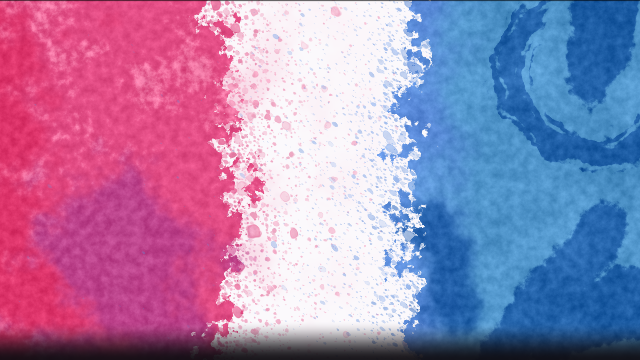
This background is drawn by a WebGL 2 fragment shader. Its source:

```glsl
#version 300 es
precision highp float;
uniform vec2 u_resolution;
out vec4 fragColor;

const float PI = 3.14159265;
const vec3 PAPER = vec3(0.985, 0.975, 0.987);
const vec3 ROSE = vec3(0.89, 0.30, 0.52);
const vec3 CRIMSON = vec3(0.86, 0.17, 0.38);
const vec3 PLUM = vec3(0.71, 0.24, 0.54);
const vec3 BLUSH = vec3(0.95, 0.49, 0.66);
const vec3 SKY = vec3(0.31, 0.58, 0.79);
const vec3 CORNFLOWER = vec3(0.37, 0.56, 0.87);
const vec3 COBALT = vec3(0.11, 0.36, 0.65);
const vec3 SHADE = vec3(0.06, 0.05, 0.07);

vec2 hash2(vec2 p) {
  vec3 q = fract(p.xyx * vec3(0.1031, 0.1030, 0.0973));
  q += dot(q, q.yzx + 33.33);
  return fract((q.xx + q.yz) * q.zy);
}

float cornerSlope(vec2 cell, vec2 offset) {
  float angle = 2.0 * PI * hash2(cell).x;
  return dot(vec2(cos(angle), sin(angle)), offset);
}

float gradientNoise(vec2 p) {
  vec2 i = floor(p), f = p - i;
  vec2 w = f * f * f * (f * (f * 6.0 - 15.0) + 10.0);
  vec2 e = vec2(1.0, 0.0);
  float low = mix(cornerSlope(i, f), cornerSlope(i + e, f - e), w.x);
  float high = mix(cornerSlope(i + e.yx, f - e.yx), cornerSlope(i + 1.0, f - 1.0), w.x);
  return 1.4 * mix(low, high, w.y);
}

float fbm(vec2 p) {
  float sum = 0.0, amplitude = 0.5;
  for (int i = 0; i < 5; i++) {
    sum += amplitude * gradientNoise(p);
    p = mat2(1.6, 1.2, -1.2, 1.6) * p + 7.3;
    amplitude *= 0.55;
  }
  return sum;
}

// Distance outside a wash: side -1 is the left one, +1 the right one
float beyond(vec2 p, float side) {
  float bow = 0.06 * sin(PI * p.y);
  return side < 0.0 ? p.x - 0.595 - bow : 1.175 - bow - p.x;
}

float washMask(vec2 p, float side, float px) {
  float ragged = 0.13 * fbm(p * 9.0 + side * 5.0) + 0.09 * fbm(p * 34.0);
  return smoothstep(0.006 + px, -0.006 - px, beyond(p, side) + ragged);
}

// One layer of wobbly drops, thinning out away from the wash
float splatter(vec2 p, float scale, float side, float stretch, float px) {
  float paint = 0.0;
  float wobble = 0.16 * gradientNoise(p * scale * 2.3) / scale;
  vec2 cell = floor(p * scale);
  for (int j = -1; j <= 1; j++)
    for (int i = -1; i <= 1; i++) {
      vec2 id = cell + vec2(i, j);
      vec2 jitter = hash2(id + scale + side * 17.0);
      vec2 pick = hash2(id + 71.0 + side * 29.0);
      vec2 center = (id + 0.15 + 0.7 * jitter) / scale;
      float chance = exp(-7.5 * max(beyond(center, side), 0.0));
      if (pick.x > chance) continue;
      float radius = mix(0.1, 0.45, pick.y * pick.y) * (0.5 + 0.5 * chance) / scale;
      vec2 o = mat2(0.8, 0.6, -0.6, 0.8) * (p - center);
      float d = length(o * vec2(1.0, stretch)) + wobble - radius;
      float rim = smoothstep(-0.35 * radius, 0.0, d);
      float tone = mix(0.2, 0.75, jitter.x) * (0.5 + 0.5 * chance) + 0.15 * rim;
      paint = max(paint, tone * smoothstep(px, -px, d));
    }
  return paint;
}

float drops(vec2 p, float side, float stretch, float px) {
  float paint = 0.0, scale = 18.0;
  for (int i = 0; i < 4; i++) {
    paint = max(paint, splatter(p, scale, side, stretch, px));
    scale *= 1.7;
  }
  return paint;
}

float stroke(vec2 p, vec2 a, vec2 b, float width) {
  vec2 o = p - a, axis = b - a;
  float t = clamp(dot(o, axis) / dot(axis, axis), 0.0, 1.0);
  return length(o - axis * t) - width;
}

// Open arc with dry bristle marks, its gap facing the upper right
float brushArc(vec2 p, vec2 center, float radius, float width) {
  vec2 o = (p - center) * vec2(0.9, 1.0);
  float angle = atan(o.y - o.x, -o.x - o.y);
  float r = length(o) + 0.04 * fbm(p * 7.0);
  float bristle = gradientNoise(vec2(angle * 2.5, r * 70.0));
  float ends = 0.15 * max(abs(angle) - 1.5, 0.0);
  return abs(r - radius) - width + 0.035 * bristle + ends;
}

vec3 pinkWash(vec2 p, float cloud, float grain) {
  float plum = exp(-7.0 * dot(p - vec2(0.37, 0.24), p - vec2(0.37, 0.24)));
  vec3 color = mix(ROSE, BLUSH, smoothstep(0.0, 0.5, cloud + 0.5 * grain));
  color = mix(color, PLUM, 0.85 * smoothstep(0.4, 0.85, plum + 0.8 * cloud));
  return mix(color, CRIMSON, 0.75 * smoothstep(0.2, 0.0, p.x + 0.4 * cloud));
}

vec3 blueWash(vec2 p, float cloud, float grain, float px) {
  vec3 color = mix(CORNFLOWER, SKY, smoothstep(1.12, 1.35, p.x + 0.2 * cloud));
  float pool = stroke(p, vec2(1.18, 0.42), vec2(1.30, 0.10), 0.05) + 0.2 * cloud;
  color = mix(color, COBALT, 0.8 * smoothstep(0.06, -0.05, pool));
  float mark = brushArc(p, vec2(1.665, 0.80), 0.225, 0.038);
  mark = min(mark, stroke(p, vec2(1.64, 0.79), vec2(1.69, 0.97), 0.07) + 0.12 * cloud);
  mark = min(mark, stroke(p, vec2(1.40, 0.02), vec2(1.67, 0.36), 0.075) + 0.05 * cloud);
  mark = min(mark, stroke(p, vec2(1.52, 0.07), vec2(1.80, 0.18), 0.09) + 0.08 * cloud);
  color = mix(color, COBALT, 0.88 * smoothstep(0.005 + px, -0.005 - px, mark + 0.02 * grain));
  return color + 0.12 * cloud;
}

void main() {
  vec2 p = gl_FragCoord.xy / u_resolution.y;
  float px = 1.0 / u_resolution.y;
  float cloud = fbm(p * 4.5 + 3.0), grain = fbm(p * 38.0);

  // Paper with faint stains
  float stain = exp(-6.0 * max(beyond(p, -1.0), 0.0)) * smoothstep(-0.2, 0.4, cloud);
  vec3 color = mix(PAPER, BLUSH, 0.3 * stain);

  // Washes and their drops
  vec3 pink = pinkWash(p, cloud, grain) + 0.12 * grain;
  vec3 blue = blueWash(p, cloud, grain, px) + 0.12 * grain;
  color = mix(color, pink, max(washMask(p, -1.0, px), drops(p, -1.0, 1.2, px)));
  color = mix(color, blue, max(washMask(p, 1.0, px), drops(p, 1.0, 1.7, px)));

  // Dark floor and thin top edge
  color = mix(color, SHADE, 0.95 * smoothstep(0.11, 0.0, p.y));
  color *= 1.0 - 0.6 * smoothstep(0.995, 0.999, p.y);
  fragColor = vec4(clamp(color, 0.0, 1.0), 1.0);
}
```
